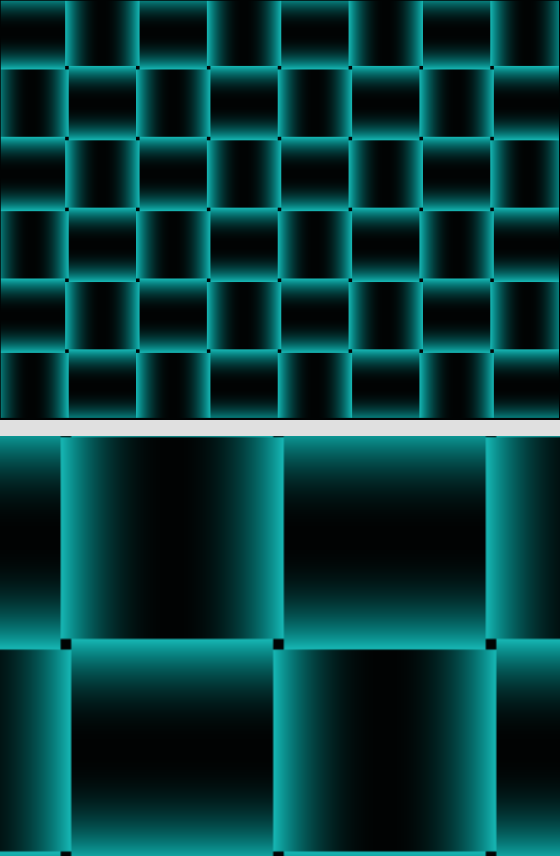
Top: the whole. Bottom: its middle third, enlarged.
Give the GLSL for this pattern, as a Shadertoy shader.

```glsl
// Woven checkerboard of glossy teal strips on black, eight columns by six rows.
// Neighbouring tiles swap gradient direction; each is slightly long along its
// gradient and slightly short across it, which leaves a black square at joints.

const float PITCH = 0.1687;                  // tile spacing, in canvas heights
const vec2 JOINT_OFFSET = vec2(-0.0012, 0.0014); // middle joint from the centre
const float OVERLAP = 0.0042;                // lengthening and shortening of tiles
const float FALLOFF = 2.35;                  // darkening towards the tile middle
const float GLINT_FALLOFF = 8.0;             // narrow red lift at the bright rim
const float EDGE_SOFTNESS = 0.0018;
const vec3 GROUND = vec3(0.004, 0.010, 0.010);
const vec3 TEAL = vec3(0.010, 0.715, 0.705);
const vec3 GLINT = vec3(0.080, 0.0, 0.0);
const vec2 FRAME_LOW = vec2(0.0018, 0.0050); // dark margin at left and bottom
const vec2 FRAME_HIGH = vec2(0.0024, 0.0018); // dark margin at right and top

// Antialiased coverage of a centred box
float boxMask(vec2 p, vec2 halfSize, float soft) {
    vec2 inside = clamp((halfSize - abs(p)) / soft + 0.5, 0.0, 1.0);
    return inside.x * inside.y;
}

// Light of one strip: bright at both ends of its gradient axis, dark between
vec3 stripLight(float t) {
    return TEAL * pow(t, FALLOFF) + GLINT * pow(t, GLINT_FALLOFF);
}

vec3 tileLight(vec2 p, vec2 cell, float soft) {
    vec2 local = p - (cell + 0.5) * PITCH;
    bool gradientDown = mod(cell.x + cell.y, 2.0) < 0.5;
    vec2 axis = gradientDown ? vec2(0.0, 1.0) : vec2(1.0, 0.0);
    vec2 halfSize = 0.5 * PITCH + OVERLAP * (2.0 * axis - 1.0);
    float t = min(abs(dot(local, axis)) / dot(halfSize, axis), 1.0);
    return stripLight(t) * boxMask(local, halfSize, soft);
}

void mainImage(out vec4 fragColor, in vec2 fragCoord) {
    vec2 canvas = iResolution.xy / iResolution.y;
    vec2 uv = fragCoord / iResolution.y;
    float pixel = 1.0 / iResolution.y;
    float soft = max(pixel, EDGE_SOFTNESS);

    // Sum the tile below and its neighbours, which may reach across the seam
    vec2 p = uv - 0.5 * canvas - JOINT_OFFSET;
    vec2 home = floor(p / PITCH);
    vec3 light = vec3(0.0);
    for (int y = -1; y <= 1; y++) {
        for (int x = -1; x <= 1; x++) {
            light += tileLight(p, home + vec2(x, y), soft);
        }
    }

    // Thin dark frame around the canvas
    vec2 frameCentre = 0.5 * (canvas + FRAME_LOW - FRAME_HIGH);
    vec2 frameHalf = 0.5 * (canvas - FRAME_LOW - FRAME_HIGH);
    light *= boxMask(uv - frameCentre, frameHalf, soft);

    fragColor = vec4(GROUND + light, 1.0);
}
```
